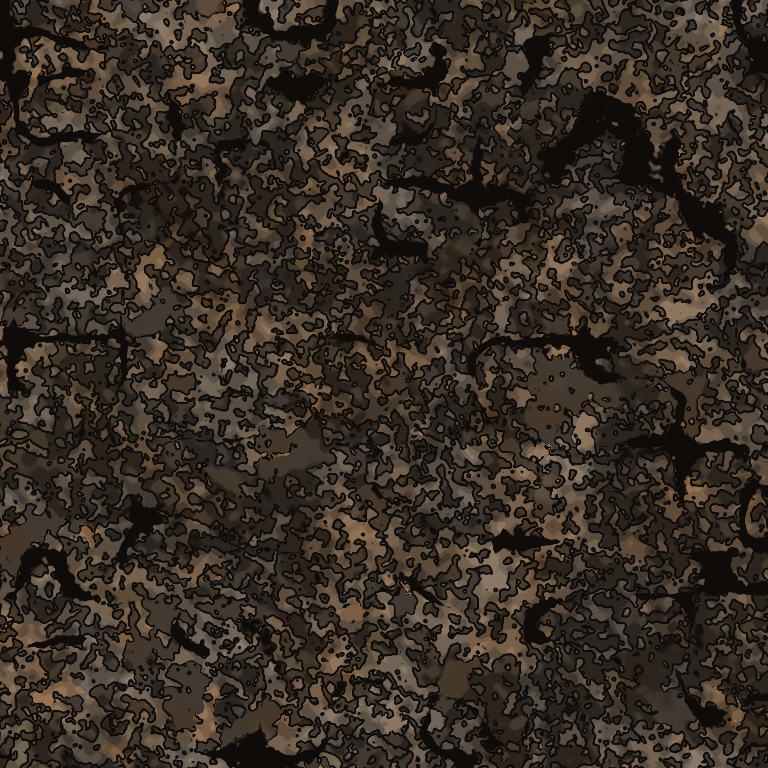
A WebGL 2 fragment shader for this texture:

```glsl
#version 300 es
precision highp float;
// Dark crumbly soil: tiny ink-outlined grains, tan clumps, smooth patches and cracks.
uniform vec2 u_resolution;
out vec4 fragColor;

float hash(vec2 p) {
    return fract(sin(dot(p, vec2(127.1, 311.7))) * 43758.5453);
}

float noise(vec2 p) {
    vec2 cell = floor(p), f = fract(p);
    f = f * f * (3.0 - 2.0 * f);
    return mix(mix(hash(cell), hash(cell + vec2(1, 0)), f.x),
               mix(hash(cell + vec2(0, 1)), hash(cell + vec2(1, 1)), f.x), f.y);
}

vec2 rotate(vec2 p, float angle) {
    float c = cos(angle), s = sin(angle);
    return vec2(c * p.x - s * p.y, s * p.x + c * p.y);
}

float fbm(vec2 p) {
    float sum = 0.0, weight = 0.53;
    for (int i = 0; i < 4; i++) {
        sum += weight * noise(p);
        p = rotate(p, 0.7) * 2.03 + 17.3;
        weight *= 0.5;
    }
    return sum;
}

// Fine relief whose mid level separates bright grains from the gaps.
float grainHeight(vec2 p) {
    return (noise(rotate(p, 0.4) * 95.0) + 0.55 * noise(rotate(p, 1.1) * 190.0 + 31.7)) / 1.55;
}

// Scattered ragged ellipses: x is coverage, y is a random value per clump.
vec2 clumps(vec2 p) {
    vec2 result = vec2(0.0);
    vec2 q = p * 10.0;
    q += 0.5 * (vec2(fbm(p * 38.0), fbm(p * 38.0 + 50.0)) - 0.5);
    for (int y = -1; y <= 1; y++) {
        for (int x = -1; x <= 1; x++) {
            vec2 cell = floor(q) + vec2(x, y);
            float seed = hash(cell + 3.7);
            if (hash(cell + 9.1) > 0.36) continue;
            vec2 center = cell + vec2(hash(cell + 21.3), hash(cell + 45.9));
            vec2 d = rotate(q - center, 6.28 * hash(cell + 63.2));
            float radius = mix(0.13, 0.48, seed * seed);
            d.y *= mix(1.1, 2.3, hash(cell + 77.5));
            float cover = 1.0 - smoothstep(0.75, 1.1, length(d) / radius);
            if (cover > result.x) result = vec2(cover, hash(cell + 88.4));
        }
    }
    return result;
}

// Rounds to whole tones with softened borders.
float toneSteps(float x) {
    return floor(x) + smoothstep(0.3, 0.7, fract(x));
}

void main() {
    vec2 p = gl_FragCoord.xy / min(u_resolution.x, u_resolution.y);
    float pixel = 1.0 / min(u_resolution.x, u_resolution.y);

    // Broad layout
    float region = fbm(p * 11.0 + 5.0) - 0.5;
    vec2 clump = clumps(p);
    float patchMask = smoothstep(0.66, 0.74, fbm(p * 10.0 + 70.0)) * (1.0 - clump.x);

    // Fine grains and the distance to their outline
    float height = grainHeight(p);
    float e = 0.0007;
    vec2 slope = vec2(grainHeight(p + vec2(e, 0)) - grainHeight(p - vec2(e, 0)),
                      grainHeight(p + vec2(0, e)) - grainHeight(p - vec2(0, e))) / (2.0 * e);
    float level = height - 0.5 + 0.25 * region + 0.15 * clump.x - 0.3 * patchMask;
    float edge = abs(level) / (length(slope) + 4.0);
    float ink = 1.0 - smoothstep(0.0014 - 0.5 * pixel, 0.0014 + 0.5 * pixel, edge);

    // Ragged cracks, present only in places
    vec2 bent = p + 0.02 * vec2(fbm(p * 25.0), fbm(p * 25.0 + 40.0));
    float crackWidth = 0.09 * smoothstep(0.5, 0.75, noise(p * 13.0 + 90.0));
    float ridge = abs(noise(bent * 15.0 + 12.0) - 0.5) + 0.12 * (height - 0.5);
    float crack = 1.0 - smoothstep(crackWidth - 0.02, crackWidth + 0.005, ridge);
    ink = max(ink, crack * (1.0 - 0.8 * clump.x));

    // Flat tones of grains and gaps
    float speckle = noise(rotate(p, 0.9) * 75.0 + 8.0) - 0.5;
    float bright = 2.95 + 4.0 * region + 2.6 * speckle + 1.3 * clump.x;
    float dim = 1.4 + 2.2 * region + 1.5 * speckle * (1.0 - patchMask)
              + 0.5 * patchMask + 1.2 * clump.x;
    float tone = mix(dim, bright, smoothstep(-0.03, 0.03, level));
    float value = 0.075 + 0.095 * toneSteps(clamp(tone, 0.0, 5.2));

    // Grey to ochre tint
    float warmth = smoothstep(0.2, 0.8, fbm(p * 17.0 + 25.0));
    warmth = mix(warmth, 0.4 + 0.9 * clump.y, clump.x);
    vec3 tint = mix(vec3(0.96, 0.86, 0.76), vec3(1.04, 0.81, 0.6), warmth);

    fragColor = vec4(mix(value * tint, vec3(0.055, 0.045, 0.035), ink), 1.0);
}
```
